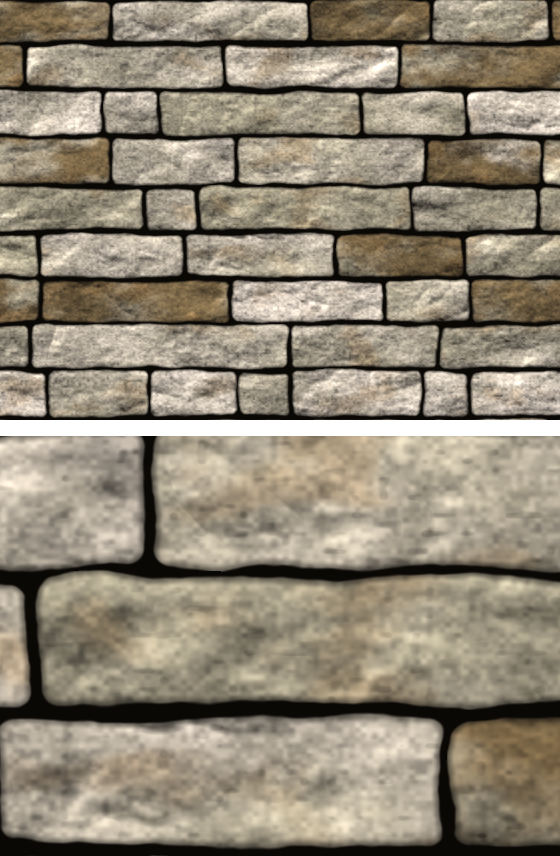
Top: the whole. Bottom: its middle third, enlarged.
Give the GLSL for this texture, as a Shadertoy shader.

```glsl
// Dry-stacked stone wall: nine courses of rough ledge stones with dark open joints.
// Each pixel finds its course and stone from jittered edges, then a rounded box
// distance cuts the stone and a noise relief lit from above shades its face.

const float ROWS = 9.0;
const float WIDTH = 4.0 / 3.0;         // canvas width in units of its height
const float ROW_LIFT = 0.008;
const float ROW_JITTER = 0.07;         // in courses
const float JOINT_JITTER = 0.75;       // in stones
const float GAP = 0.0055;
const float CORNER = 0.014;
const float EDGE_ROUGHNESS = 0.011;
const float RELIEF = 2.3;
const float FACET_TONE = 0.55;
const float GRAIN = 0.42;
const float BROWN_SHARE = 0.24;
const vec2 LIGHT_STEP = vec2(-0.004, 0.007);

// Stones per course and sideways shift of each course, bottom to top
const float STONES[9] = float[9](6.0, 3.0, 4.0, 4.0, 4.0, 4.0, 4.0, 3.0, 4.0);
const float SHIFT[9] = float[9](0.05, 0.13, 0.13, 0.02, 0.18, -0.06, 0.10, -0.04, 0.235);

const vec3 JOINT_DARK = vec3(0.04, 0.03, 0.02);
const vec3 GREY = vec3(0.59, 0.56, 0.48);
const vec3 PALE = vec3(0.80, 0.755, 0.705);
const vec3 BROWN = vec3(0.43, 0.36, 0.25);
const vec3 RUST = vec3(0.56, 0.44, 0.29);

float hash(vec2 p) {
    vec3 q = fract(p.xyx * vec3(0.1031, 0.1030, 0.0973));
    q += dot(q, q.yzx + 33.33);
    return fract((q.x + q.y) * q.z);
}

float noise(vec2 p) {
    vec2 i = floor(p), f = fract(p);
    f = f * f * (3.0 - 2.0 * f);
    return mix(mix(hash(i), hash(i + vec2(1, 0)), f.x),
               mix(hash(i + vec2(0, 1)), hash(i + vec2(1, 1)), f.x), f.y);
}

float fbm(vec2 p) {
    float sum = 0.0, amp = 0.53;
    for (int k = 0; k < 4; k++) {
        sum += amp * noise(p);
        p = mat2(1.6, 1.2, -1.2, 1.6) * p + 7.3;
        amp *= 0.5;
    }
    return sum;
}

float wrap(float i, float n) { return floor(mod(i + 0.5, n)); }

// Lower edge of a course, and left edge of a stone within it
float courseEdge(float row) {
    float jitter = hash(vec2(wrap(row, ROWS), 41.0)) - 0.5;
    return (row + ROW_JITTER * jitter) / ROWS + ROW_LIFT;
}

float stoneEdge(float row, float i) {
    int r = int(wrap(row, ROWS));
    float jitter = hash(vec2(wrap(i, STONES[r]) + 3.0, float(r) + 11.0)) - 0.5;
    return WIDTH * ((i + JOINT_JITTER * jitter) / STONES[r] + SHIFT[r]);
}

// Chiselled face: broad lumps plus slanted split ridges
float faceHeight(vec2 p, vec2 seed) {
    float lumps = fbm(p * vec2(10.0, 15.0) + seed);
    float slant = mix(-1.2, 1.2, hash(seed));
    float ridge = abs(noise(vec2(p.x + slant * p.y, p.y) * vec2(9.0, 13.0) + seed.yx + lumps) - 0.5);
    return lumps + 0.7 * ridge;
}

void mainImage(out vec4 fragColor, in vec2 fragCoord) {
    vec2 p = fragCoord / iResolution.xy * vec2(WIDTH, 1.0);
    vec2 wobble = vec2(noise(p * 13.0), noise(p * 11.0 + 50.0)) - 0.5;
    vec2 q = p + 0.008 * wobble;

    // Course and stone holding this point
    float row = floor((q.y - ROW_LIFT) * ROWS);
    row += step(courseEdge(row + 1.0), q.y) - step(q.y, courseEdge(row));
    int r = int(wrap(row, ROWS));
    float i = floor((q.x / WIDTH - SHIFT[r]) * STONES[r]);
    i += step(stoneEdge(row, i + 1.0), q.x) - step(q.x, stoneEdge(row, i));
    vec2 id = vec2(wrap(i, STONES[r]), float(r));
    vec2 seed = id * vec2(17.3, 9.7) + 5.0;

    // Rounded box with a ragged outline and a sagging top
    vec2 lo = vec2(stoneEdge(row, i), courseEdge(row));
    vec2 hi = vec2(stoneEdge(row, i + 1.0), courseEdge(row + 1.0));
    hi.y -= 0.006 * hash(seed + 2.0);
    vec2 local = q - 0.5 * (lo + hi), halfSize = 0.5 * (hi - lo - GAP);
    vec2 corner = abs(local) - halfSize + CORNER;
    float d = length(max(corner, 0.0)) + min(max(corner.x, corner.y), 0.0) - CORNER;
    d += EDGE_ROUGHNESS * (fbm(p * vec2(17.0, 24.0) + seed) - 0.43);

    // Stone tint, with brown stones and faint rusty stains
    float mottle = fbm(p * vec2(8.0, 13.0) + seed.yx);
    float isBrown = step(hash(seed + 7.0), BROWN_SHARE);
    float paleness = mix(-0.1, 1.1, hash(seed + 4.0)) + 1.1 * (mottle - 0.5);
    vec3 tint = mix(GREY, PALE, clamp(paleness, 0.0, 1.0));
    tint = mix(tint, BROWN, isBrown * smoothstep(0.2, 0.6, mottle));
    float stain = smoothstep(0.57, 0.8, fbm(p * vec2(9.0, 15.0) + seed + 31.0));
    tint = mix(tint, RUST, stain * (0.35 + 0.3 * isBrown));

    // Relief, broad facets, grain, pits and rounded rim
    float slope = faceHeight(p, seed) - faceHeight(p + LIGHT_STEP, seed);
    float slant = mix(-1.0, 1.0, hash(seed + 9.0));
    float facet = fbm(vec2(p.x + slant * p.y, p.y) * vec2(7.0, 16.0) + seed + 60.0) - 0.5;
    float grain = 0.55 * noise(p * vec2(210.0, 240.0)) + 0.45 * noise(p * vec2(110.0, 150.0) + 9.0) - 0.5;
    float pits = smoothstep(0.7, 0.95, noise(p * vec2(90.0, 140.0) + seed));
    float rim = smoothstep(-0.024, 0.0, d) * local.y / halfSize.y;
    float shade = 1.0 + RELIEF * slope + FACET_TONE * facet + GRAIN * grain - 0.15 * pits + 0.13 * rim;
    shade *= mix(0.5, 1.0, smoothstep(0.001, -0.007, d));

    float soft = 0.0008 + 0.7 / iResolution.y;
    vec3 color = mix(JOINT_DARK, tint * shade, smoothstep(soft, -soft, d));
    fragColor = vec4(clamp(color, 0.0, 1.0), 1.0);
}
```
